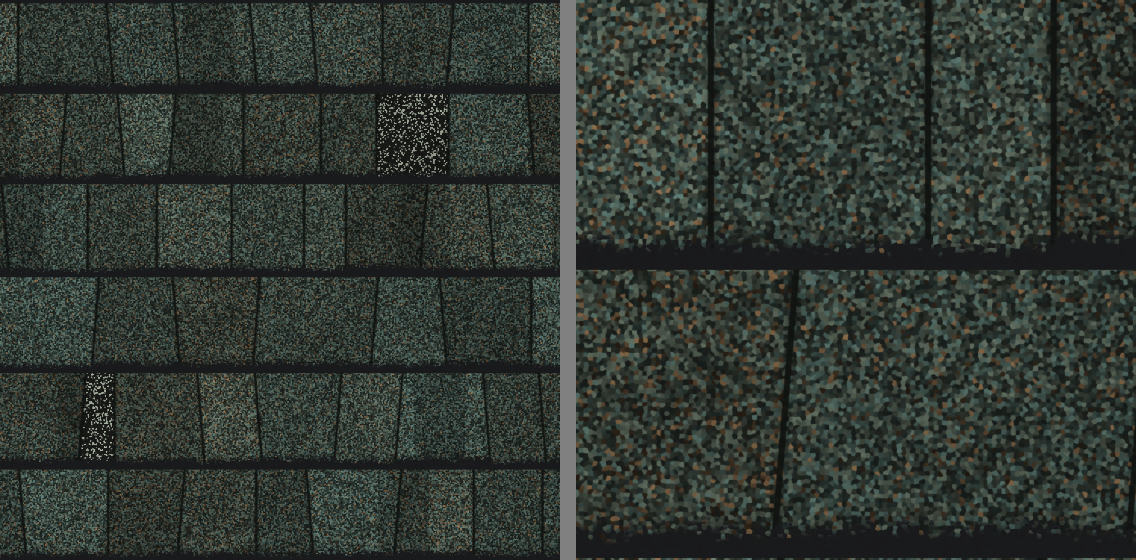
Left, the full canvas; right, a detail of the centre.
This texture is drawn by a Shadertoy shader. Its source:

```glsl
// Weathered green roof shingles: six overlapping courses of irregular tabs.
// Each course is cut by jittered, slanted joints; every tab is filled with
// soft cellular granules and fades into a ragged shadow at its lower edge.

const int   COURSES      = 6;
const int   TABS         = 8;       // tabs in a usual course
const int   WIDE_COURSE  = 3;       // course with fewer, wider tabs
const int   WIDE_TABS    = 6;
const float COURSE_SWAY  = 0.006;   // uneven course heights
const float JOINT_JITTER = 0.6;     // in tab widths
const float JOINT_SLANT  = 0.014;
const float JOINT_WIDTH  = 0.0036;
const int   GRAINS       = 370;     // granules across the canvas
const float SHADOW_MIN   = 0.009;
const float SHADOW_MAX   = 0.016;
const float PHASE[6] = float[6](0.40, 0.62, 0.16, -0.15, 0.87, 0.58);

const vec3 SHADOW_COLOR = vec3(0.098, 0.100, 0.106);
const vec3 JOINT_COLOR  = vec3(0.060, 0.072, 0.062);
const vec3 MOSS_TINT    = vec3(0.88, 1.00, 0.87);
const vec3 TEAL_TINT    = vec3(0.78, 1.02, 0.95);
const vec3 RUST_TINT    = vec3(1.22, 0.95, 0.66);
const vec3 PALE_TINT    = vec3(0.94, 1.00, 0.90);

int wrap(int a, int n) { return ((a % n) + n) % n; }

// Integer hash giving three values in 0..1
vec3 hash3(int x, int y, int seed) {
    uvec3 v = uvec3(ivec3(x, y, seed)) * 1664525u + 1013904u;
    v.x += v.y * v.z; v.y += v.z * v.x; v.z += v.x * v.y;
    v ^= v >> 16u;
    v.x += v.y * v.z; v.y += v.z * v.x; v.z += v.x * v.y;
    return vec3(v >> 8u) / 16777216.0;
}

float slope(ivec2 c, vec2 d, int period) {
    float a = 6.2832 * hash3(wrap(c.x, period), wrap(c.y, period), 71).x;
    return dot(vec2(cos(a), sin(a)), d);
}

// Tiling gradient noise, about -0.7..0.7
float gradientNoise(vec2 uv, int period) {
    vec2 p = uv * float(period), f = fract(p);
    ivec2 c = ivec2(floor(p));
    vec2 s = f * f * f * (f * (f * 6.0 - 15.0) + 10.0);
    float low  = mix(slope(c, f, period), slope(c + ivec2(1, 0), f - vec2(1, 0), period), s.x);
    float high = mix(slope(c + ivec2(0, 1), f - vec2(0, 1), period), slope(c + ivec2(1), f - 1.0, period), s.x);
    return mix(low, high, s.y);
}

// Blend of nearby granules: rgb colour, and a random height in alpha
vec4 granules(vec2 uv, bool speckled, float teal, float rust) {
    vec2 p = uv * float(GRAINS);
    ivec2 cell = ivec2(floor(p));
    vec4 sum = vec4(0.0);
    float total = 0.0;
    for (int j = -1; j <= 1; j++)
    for (int i = -1; i <= 1; i++) {
        ivec2 c = cell + ivec2(i, j);
        ivec2 w = ivec2(wrap(c.x, GRAINS), wrap(c.y, GRAINS));
        vec3 spot = hash3(w.x, w.y, 11), look = hash3(w.x, w.y, 12);
        vec2 d = p - vec2(c) - 0.15 - 0.7 * spot.xy;
        float weight = exp(-9.0 * dot(d, d));
        float light = 0.11 + 0.33 * pow(look.x, 1.4);
        vec3 tint = mix(MOSS_TINT, TEAL_TINT, step(look.y, teal));
        tint = mix(tint, RUST_TINT, step(look.z, rust));
        if (speckled) {
            light = mix(0.09, 0.62, smoothstep(0.72, 0.85, look.x));
            tint = PALE_TINT;
        }
        sum += weight * vec4(light * tint, spot.z);
        total += weight;
    }
    return sum / total;
}

// Upper edge of a course, measured down from the top
float courseTop(int i) {
    return float(i) / float(COURSES) - 0.001 + COURSE_SWAY * cos(6.2832 * (float(i) + 0.4) / float(COURSES));
}

void mainImage(out vec4 fragColor, in vec2 fragCoord) {
    vec2 uv = fragCoord / iResolution.xy;
    float px = 1.0 / iResolution.y, down = 1.0 - uv.y;

    // Find the course
    int level = int(floor(down * float(COURSES)));
    if (down < courseTop(level)) level--;
    else if (down >= courseTop(level + 1)) level++;
    float v = down - courseTop(level), height = courseTop(level + 1) - courseTop(level);
    float above = height - v;
    int row = wrap(level, COURSES);

    // Find the tab and the nearest joint
    int count = row == WIDE_COURSE ? WIDE_TABS : TABS;
    float u = uv.x * float(count) - PHASE[row], joint = 1.0;
    int first = int(floor(u)) - 1, tab = first;
    for (int k = first; k < first + 4; k++) {
        vec3 r = hash3(wrap(k, count), row, 5);
        float lean = (floor(r.y * 3.0) - 1.0) * JOINT_SLANT * (v / height - 0.5);
        float d = (u - float(k) - (r.x - 0.5) * JOINT_JITTER) / float(count) - lean;
        if (d >= 0.0) tab = k;
        joint = min(joint, abs(d));
    }
    tab = wrap(tab, count);

    // Tab character: a rare speckled one, otherwise shifts of tone and tint
    vec3 mood = hash3(tab, row, 23);
    bool speckled = (row * TABS + tab) % 19 == 13;
    vec4 grain = granules(uv, speckled, 0.2 + 0.5 * mood.y, 0.03 + 0.12 * mood.z);
    float stripe = hash3(int(floor(uv.x * 11.0 + PHASE[row])) % 11, row, 31).x;
    float tone = mix(0.82, 1.14, mood.x) * (stripe > 0.82 && !speckled ? 0.8 : 1.0);
    tone *= 1.0 + 0.12 * gradientNoise(uv, 9) + 0.12 * gradientNoise(uv, 40);
    vec3 color = grain.rgb * tone * mix(0.82, 1.0, smoothstep(0.0, 0.04, above));

    // Joints, then the ragged shadow under the course
    float gap = 1.0 - smoothstep(0.5 * JOINT_WIDTH - px, 0.5 * JOINT_WIDTH + px, joint);
    color *= mix(0.72, 1.0, smoothstep(0.0, 0.006, joint));
    color = mix(color, JOINT_COLOR, 0.9 * gap);
    float edge = mix(SHADOW_MIN, SHADOW_MAX, hash3(tab, row, 41).x)
               + 0.006 * gradientNoise(uv, 24) + 0.012 * (grain.a - 0.5);
    float shade = 1.0 - smoothstep(0.0, 0.007, above - edge);
    shade = max(shade, 1.0 - smoothstep(0.0, 1.5 * px, v));
    fragColor = vec4(mix(color, SHADOW_COLOR, shade), 1.0);
}
```
